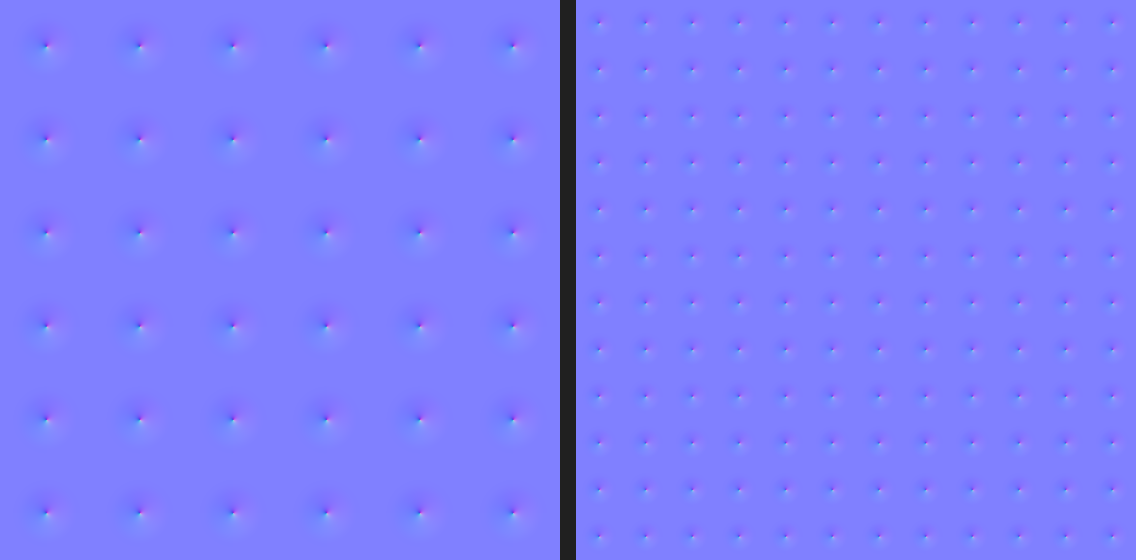
Left, the tile; right, the same tile 2 across and 2 down.
Give the GLSL for this texture map, as a Shadertoy shader.

```glsl
// Tangent-space normal map of a square grid of small pointed studs with soft flared skirts
#define REPEATS 6.0       // studs across and down
#define STEEPNESS 0.014   // strength of the flare, in cells
#define TIP_RADIUS 0.009  // rounding of the point, in cells
#define FADE_START 0.20   // radius where the skirt begins to flatten
#define FADE_END 0.36     // radius where the surface is flat

// Downhill slope of one stud at an offset from its centre
vec2 studSlope(vec2 offset) {
    float radius = length(offset);
    float skirt = 1.0 - smoothstep(FADE_START, FADE_END, radius);
    return STEEPNESS * skirt * offset / (dot(offset, offset) + TIP_RADIUS * TIP_RADIUS);
}

// Pack a unit normal into colour, with green pointing down the canvas
vec3 encodeNormal(vec3 normal) {
    return 0.5 + 0.5 * vec3(normal.x, -normal.y, normal.z);
}

void mainImage(out vec4 fragColor, in vec2 fragCoord) {
    // Whole cells, each with its stud in the middle
    vec2 uv = fragCoord / iResolution.xy;
    vec2 offset = fract(uv * REPEATS) - 0.5;

    vec3 normal = normalize(vec3(studSlope(offset), 1.0));
    fragColor = vec4(encodeNormal(normal), 1.0);
}
```
